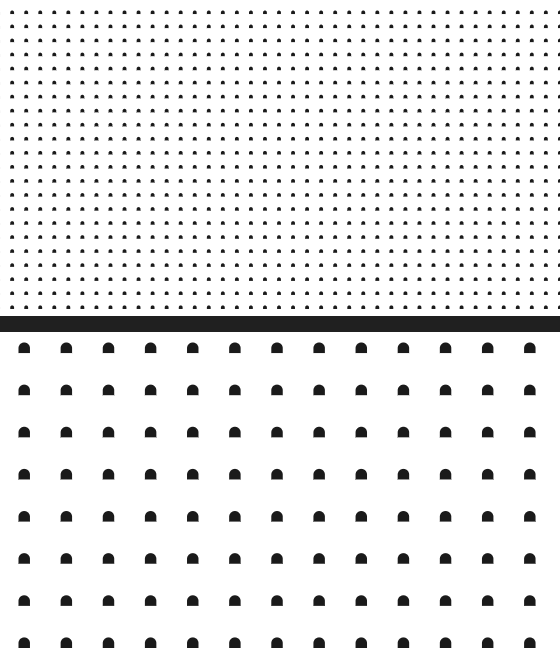
Top, the full canvas; bottom, a detail of the centre.
Write a Shadertoy shader that draws this pattern.

```glsl
// Regular grid of small dark arches, flat below and round on top, on white.
#define ROWS 22.5                  // cells over the canvas height
#define ANCHOR vec2(0.866, 0.615)  // arch centre within its cell
#define RADIUS 0.136               // half width of the arch, in cells
#define LEG 0.115                  // straight part below the centre, in cells
#define INK vec3(0.10)
#define PAPER vec3(1.0)

// Signed distance to a half disc standing on a straight-sided base.
float archDistance(vec2 p) {
    float body = length(vec2(p.x, max(p.y, 0.0))) - RADIUS;
    float base = -p.y - LEG;
    return max(body, base);
}

void mainImage(out vec4 fragColor, in vec2 fragCoord) {
    // Square cells, measured from the lower left
    float cellsPerPixel = ROWS / iResolution.y;
    vec2 grid = fragCoord * cellsPerPixel;

    // Repeat around each arch centre
    vec2 local = fract(grid - ANCHOR + 0.5) - 0.5;

    // Edge smoothed over one pixel
    float coverage = clamp(0.5 - archDistance(local) / cellsPerPixel, 0.0, 1.0);
    fragColor = vec4(mix(PAPER, INK, coverage), 1.0);
}
```
